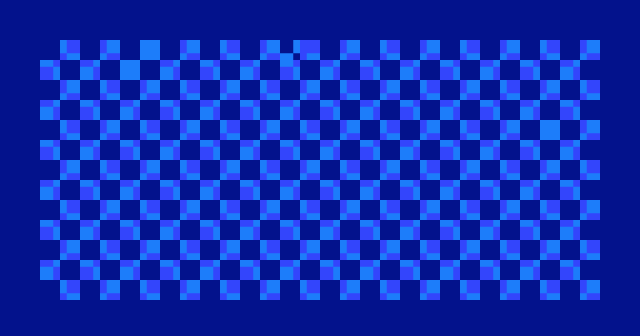
A Shadertoy shader for this pattern:

```glsl
// Checkerboard of two-tone blue tiles, 28 columns by 13 rows, on a navy field.
// Each tile is a 3x3 grid of blocks: a 2x2 main square with swapped strips,
// whose side and tone alternate by row and column. A few tiles are irregular.

const vec3 NAVY = vec3(0.01, 0.07, 0.55);
const vec3 AZURE = vec3(0.11, 0.49, 0.98);
const vec3 VIOLET = vec3(0.20, 0.27, 0.99);

// Tiles worn to a single tone
bool isSolid(ivec2 tile) {
    return tile == ivec2(5, 0) || tile == ivec2(4, 1) || tile == ivec2(25, 4);
}

// Regular tile: main square, two strips and a corner in alternating tones
vec3 tileColor(ivec2 tile, ivec2 block) {
    if (((tile.x + tile.y) & 1) == 0) return NAVY;
    if (isSolid(tile)) return AZURE;
    bool evenRow = (tile.y & 1) == 0;
    bool sideStrip = block.x == (evenRow ? 0 : 2);
    bool endStrip = block.y == (evenRow ? 2 : 0);
    bool azureMain = ((tile.x / 2 + tile.y / 2) & 1) == 1;
    bool azure = azureMain != (sideStrip != endStrip);
    return azure ? AZURE : VIOLET;
}

// Pattern in tile units, measured rightwards and down from its top left
vec3 pattern(vec2 p) {
    if (p.x < 0.0 || p.y < 0.0 || p.x >= 28.0 || p.y >= 13.0) return NAVY;
    ivec2 grid = ivec2(p * 3.0);
    ivec2 tile = grid / 3;
    ivec2 block = grid - tile * 3;

    // Displaced blocks in the top row, spilling over the gap
    if (tile == ivec2(12, 0)) {
        bool upperRight = block.x == 2 && block.y < 2;
        bool lowerLeft = block.x < 2 && block.y == 2;
        return upperRight || lowerLeft ? AZURE : NAVY;
    }
    if (tile == ivec2(13, 0) && block.x == 0) return VIOLET;
    if (tile == ivec2(12, 1) && block.y == 0 && block.x < 2) return AZURE;
    return tileColor(tile, block);
}

void mainImage(out vec4 fragColor, in vec2 fragCoord) {
    float tileSize = iResolution.x / 32.0;
    vec3 color = vec3(0.0);

    // Average a 4x4 grid of samples for smooth edges
    for (int j = 0; j < 4; j++) {
        for (int i = 0; i < 4; i++) {
            vec2 pos = fragCoord + (vec2(i, j) - 1.5) / 4.0;
            pos.y = iResolution.y - pos.y;
            color += pattern(pos / tileSize - 2.0);
        }
    }
    fragColor = vec4(color / 16.0, 1.0);
}
```
